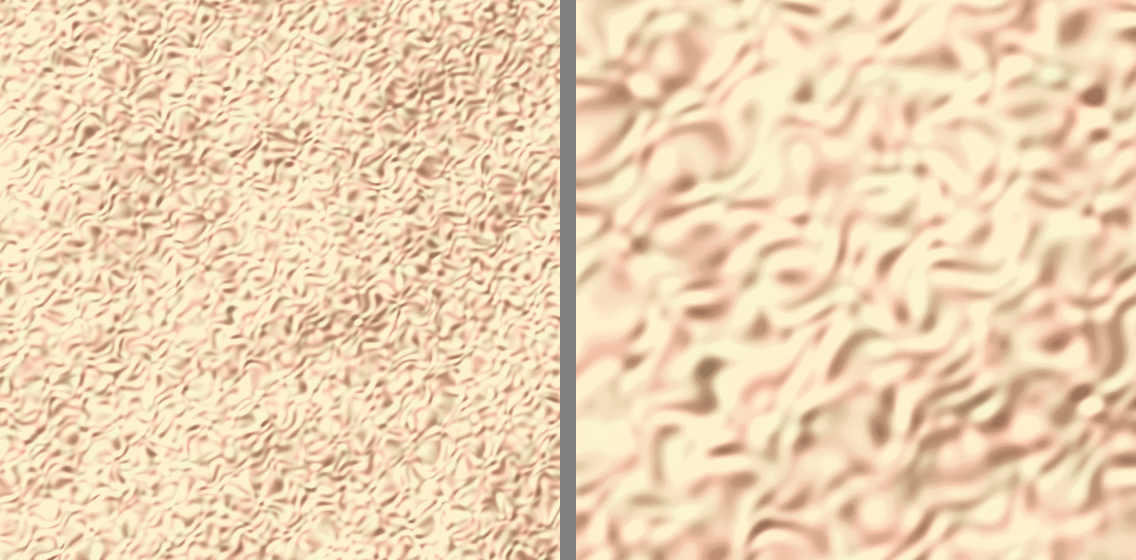
Left, the full canvas; right, a detail of the centre.
Reproduce this texture procedurally as a Shadertoy shader.

```glsl
// Soft cream surface covered in short, wormy brown flecks with pink halos.
// Layered sines of random heading form a band-limited grain, stretched along
// a rising diagonal and bent; broad waves vary its density, a ramp colours it.

float hash(float n) {
    return fract(sin(n * 127.1 + 11.7) * 4375.85);
}

// Sum of random plane waves, about zero mean and unit variance.
// The band is given in cycles per canvas.
float waveField(vec2 p, float low, float high, float seed) {
    float sum = 0.0;
    for (int i = 0; i < 40; i++) {
        float n = float(i) + seed;
        float heading = 6.2832 * hash(n);
        float cycles = mix(low, high, hash(n + 50.3));
        vec2 wave = cycles * vec2(cos(heading), sin(heading));
        sum += sin(6.2832 * (dot(p, wave) + hash(n + 91.9)));
    }
    return sum * sqrt(2.0 / 40.0);
}

// Rotate into the grain direction and compress along it to lengthen flecks.
vec2 grainSpace(vec2 p) {
    float angle = 0.62;
    vec2 along = vec2(cos(angle), sin(angle));
    vec2 across = vec2(-along.y, along.x);
    return vec2(0.7 * dot(p, along), dot(p, across));
}

// Ramp from pale ground to the dark centre of a fleck.
vec3 fleckColor(float depth, float hue) {
    vec3 cream = vec3(0.995, 0.95, 0.805);
    vec3 peach = vec3(0.97, 0.87, 0.74);
    vec3 pink = vec3(0.94, 0.77, 0.66);
    vec3 straw = vec3(0.90, 0.80, 0.66);
    vec3 brown = vec3(0.84, 0.69, 0.56);
    vec3 umber = vec3(0.75, 0.58, 0.46);
    vec3 dark = vec3(0.62, 0.46, 0.36);

    vec3 halo = mix(pink, straw, smoothstep(-0.4, 0.9, hue));
    vec3 color = mix(cream, peach, smoothstep(-0.95, 0.0, depth));
    color = mix(color, halo, smoothstep(-0.05, 0.65, depth));
    color = mix(color, brown, smoothstep(0.55, 1.2, depth));
    color = mix(color, umber, smoothstep(1.15, 1.85, depth));
    return mix(color, dark, smoothstep(1.8, 3.0, depth));
}

void mainImage(out vec4 fragColor, in vec2 fragCoord) {
    vec2 p = fragCoord / iResolution.y;

    // Finer grain toward the top right, its strands kinked by a mid-size warp
    vec2 bent = p * (1.0 + 0.07 * (p.x + p.y));
    bent += 0.0042 * vec2(waveField(p, 6.0, 24.0, 503.0),
                          waveField(p, 6.0, 24.0, 619.0));
    vec2 grain = grainSpace(bent);

    // Fine flecks with ragged detail, joined by coarser clumps
    float flecks = 0.84 * waveField(grain, 28.0, 66.0, 3.0);
    float clumps = 0.32 * waveField(grain, 10.0, 30.0, 307.0);
    float ragged = 0.2 * waveField(grain, 60.0, 88.0, 733.0);

    // Pale and dense patches, and a slow drift across the canvas
    float patches = waveField(p, 2.0, 9.0, 207.0);
    float drift = 0.4 * (p.x - 0.5) + 0.25 * (p.y - 0.5);
    float depth = flecks + clumps + ragged + 0.29 * patches + drift + 0.03;

    // Independent pink and olive tint
    float hue = waveField(grain, 10.0, 34.0, 411.0);
    vec3 color = fleckColor(depth, hue);
    color += 0.01 * hue * vec3(-0.8, 0.6, 0.2);

    fragColor = vec4(clamp(color, 0.0, 1.0), 1.0);
}
```
